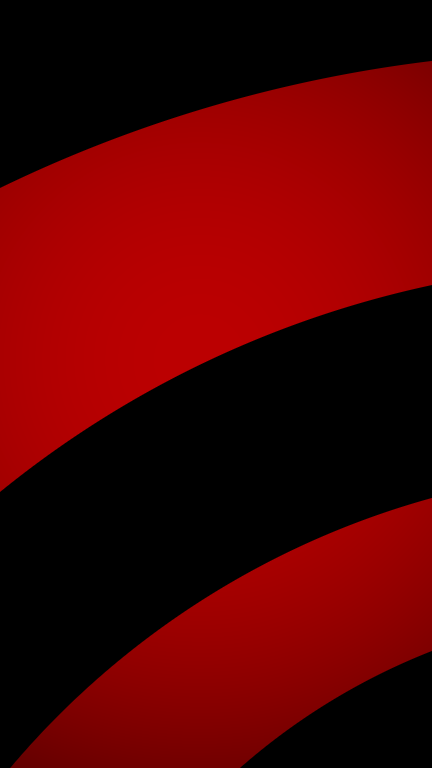
Give the GLSL for this background, as a WebGL 1 fragment shader.

```glsl
precision highp float;
// Two broad red arcs sweep across a black field, each cut from a pair of
// nested discs whose centres lie below the canvas. A soft radial falloff
// lights the arcs from just above the middle.

uniform vec2 u_resolution;

// Discs as (centre x, centre y, radius), in units of canvas height.
#define UPPER_OUTER vec3(0.7747, -0.8398, 1.7732)
#define UPPER_INNER vec3(0.8411, -0.6745, 1.3328)
#define LOWER_OUTER vec3(0.8555, -0.7109, 1.1022)
#define LOWER_INNER vec3(0.8711, -0.6354, 0.8461)
#define GLOW_CENTRE vec2(0.260, 0.531)
#define GLOW_PEAK 0.735
#define GLOW_FALLOFF 1.02
#define ARC_TINT vec3(1.0, 0.0, 0.003)

// Coverage of a disc, smoothed over one pixel.
float discCoverage(vec2 point, vec3 disc, float pixel) {
    float signedDistance = length(point - disc.xy) - disc.z;
    return clamp(0.5 - signedDistance / pixel, 0.0, 1.0);
}

// Region between two nested discs.
float arcBand(vec2 point, vec3 outer, vec3 inner, float pixel) {
    return discCoverage(point, outer, pixel)
        * (1.0 - discCoverage(point, inner, pixel));
}

void main() {
    float pixel = 1.0 / u_resolution.y;
    vec2 point = gl_FragCoord.xy * pixel;

    // Arc shapes
    float arcs = max(arcBand(point, UPPER_OUTER, UPPER_INNER, pixel),
                     arcBand(point, LOWER_OUTER, LOWER_INNER, pixel));

    // Radial light
    vec2 fromGlow = point - GLOW_CENTRE;
    float light = max(GLOW_PEAK - GLOW_FALLOFF * dot(fromGlow, fromGlow), 0.0);

    gl_FragColor = vec4(ARC_TINT * light * arcs, 1.0);
}
```
